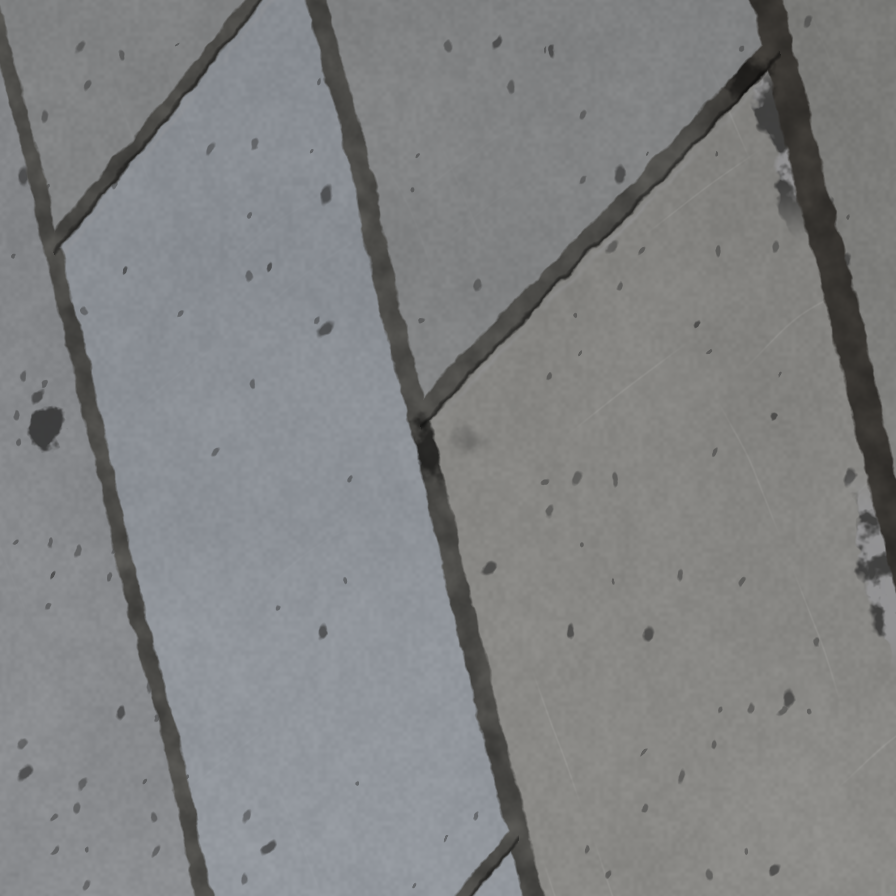
Give the GLSL for this texture, as a Shadertoy shader.

```glsl
// Weathered grey stone slabs in slanted columns, split by rough dark mortar joints.

const float LEAN = 0.24;          // sideways drift of the long joints per unit of height
const float SLAB_PERIOD = 1.28;   // spacing of the cross joints within a column
const float JOINT_POS[3] = float[3](0.231, 0.595, 1.097);
const float JOINT_HALF[3] = float[3](0.0090, 0.0115, 0.0165);
const float CROSS_SLOPE[4] = float[4](1.2, 1.2, 1.03, 1.03);
const float CROSS_OFFSET[4] = float[4](0.98, 0.658, 0.0545, 0.45);
const float CROSS_HALF[4] = float[4](0.009, 0.0085, 0.0115, 0.011);
const vec3 SLAB_TINT[4] = vec3[4](vec3(0.525, 0.533, 0.545), vec3(0.555, 0.573, 0.597),
                                 vec3(0.525, 0.522, 0.510), vec3(0.500, 0.500, 0.490));
const vec3 UPPER_TINT = vec3(0.522, 0.528, 0.532);
const vec3 MORTAR = vec3(0.295, 0.292, 0.280);
const vec3 DEEP_MORTAR = vec3(0.215, 0.205, 0.190);
const vec3 DIRT = vec3(0.19, 0.19, 0.19);
const vec3 FRESH_STONE = vec3(0.58, 0.58, 0.59);

float hash(vec2 p) {
    vec3 q = fract(p.xyx * 0.1031);
    q += dot(q, q.yzx + 33.33);
    return fract((q.x + q.y) * q.z);
}

float noise(vec2 p) {
    vec2 i = floor(p), f = fract(p);
    f = f * f * (3.0 - 2.0 * f);
    return mix(mix(hash(i), hash(i + vec2(1, 0)), f.x),
               mix(hash(i + vec2(0, 1)), hash(i + vec2(1, 1)), f.x), f.y);
}

float fbm(vec2 p) {
    float sum = 0.0, amp = 0.5;
    for (int i = 0; i < 4; i++) {
        sum += amp * noise(p);
        p = mat2(1.6, 1.2, -1.2, 1.6) * p + 7.3;
        amp *= 0.5;
    }
    return sum;
}

vec2 turn(vec2 p, float a) {
    return mat2(cos(a), sin(a), -sin(a), cos(a)) * p;
}

// Soft line of the given half width; d is the distance to its centre
float band(float d, float halfWidth, float soft) {
    return 1.0 - smoothstep(halfWidth - soft, halfWidth + soft, abs(d));
}

// Ragged stain around a centre
float blot(vec2 p, vec2 centre, float radius, float soft) {
    float d = length(p - centre) / radius + 1.6 * (fbm(p * 45.0) - 0.47);
    return 1.0 - smoothstep(1.0 - soft, 1.0, d);
}

// Sparse slanted pits, at most one per grid cell
float pits(vec2 p, float cells, float density, float radius) {
    vec2 g = p * cells, id = floor(g);
    vec2 centre = 0.3 + 0.4 * vec2(hash(id + 3.1), hash(id + 17.3));
    vec2 d = turn(fract(g) - centre, 0.9 * hash(id + 8.6));
    float r = radius * (0.35 + 0.65 * hash(id + 5.1));
    return step(hash(id + 41.7), density) * (1.0 - smoothstep(0.5 * r, r, length(d * vec2(1.0, 0.55))));
}

// Sparse thin scratches along a direction
float scratches(vec2 p, float angle, float density) {
    vec2 g = turn(p, -angle) * vec2(5.0, 16.0), id = floor(g), f = fract(g) - 0.5;
    float bend = 0.25 * (noise(g * vec2(2.0, 0.3)) - 0.5);
    float ends = 1.0 - smoothstep(0.15, 0.48, abs(f.x));
    return step(hash(id + 9.4), density) * ends * band(f.y + bend, 0.015, 0.02);
}

void mainImage(out vec4 fragColor, in vec2 fragCoord) {
    vec2 p = fragCoord / iResolution.xy;
    float soft = max(0.0018, 1.0 / iResolution.y);

    // Ragged edges: a slow wander plus fine crumbling
    vec2 rough = vec2(fbm(p * 55.0), fbm(p * 55.0 + 31.0)) - 0.47;
    vec2 wander = vec2(noise(p * 6.0), noise(p * 6.0 + 19.0)) - 0.5;
    vec2 w = p + 0.009 * rough + 0.007 * wander;

    // Long joints, and the column this point lies in
    float across = w.x + LEAN * w.y;
    int column = 0;
    float mortar = 0.0;
    for (int i = 0; i < 3; i++) {
        float d = (across - JOINT_POS[i]) / sqrt(1.0 + LEAN * LEAN);
        mortar = max(mortar, band(d, JOINT_HALF[i], soft));
        if (d > 0.0) column = i + 1;
    }

    // Slanted cross joint of the column
    float slope = CROSS_SLOPE[column], halfCross = CROSS_HALF[column];
    float along = (w.y - slope * w.x - CROSS_OFFSET[column]) / SLAB_PERIOD;
    float crossDist = (fract(along + 0.5) - 0.5) * SLAB_PERIOD / sqrt(1.0 + slope * slope);
    mortar = max(mortar, band(crossDist, halfCross, soft));

    // Slab face: tint, broad light, mottling and grain
    vec3 color = along > 0.0 ? UPPER_TINT : SLAB_TINT[column];
    color *= mix(1.035, 0.95, p.y);
    color += 0.045 * (fbm(p * 7.0) - 0.47) + 0.035 * (fbm(p * vec2(60.0, 40.0)) - 0.47);
    color += 0.030 * (noise(p * 210.0) - 0.5);

    // Surface wear: scratches, pits and stains
    float warmSlab = column == 2 && along < 0.0 ? 1.0 : 0.25;
    color += 0.035 * warmSlab * (scratches(p, 0.65, 0.16) + scratches(p + 0.3, 1.95, 0.16));
    vec2 pitPos = p + 0.010 * rough;
    float wornSlab = column == 0 ? 0.30 : 0.12;
    float pitting = max(pits(pitPos, 12.0, wornSlab, 0.10), 0.7 * pits(pitPos + 0.37, 27.0, wornSlab, 0.15));
    color = mix(color, DIRT, 0.65 * pitting);
    color = mix(color, DIRT, 0.85 * blot(p, vec2(0.048, 0.520), 0.024, 0.3));
    color = mix(color, DIRT, 0.28 * blot(p, vec2(0.522, 0.507), 0.026, 0.9));

    // Pale rim under the cross joints, chipped edge beside the right joint
    color = mix(color, FRESH_STONE, 0.6 * noise(p * 25.0) * band(crossDist + halfCross + 0.006, 0.002, 0.003));
    float edge = p.x + LEAN * p.y - JOINT_POS[2] + 0.018;
    float chipZone = max(band(p.y - 0.36, 0.09, 0.03), band(p.y - 0.84, 0.08, 0.04));
    float chip = chipZone * band(edge + 0.05 * (fbm(p * 30.0) - 0.47), 0.022, 0.003);
    color = mix(color, mix(DIRT, FRESH_STONE, smoothstep(0.32, 0.5, fbm(p * 38.0 + 5.0))), 0.8 * chip);

    // Mortar: mottled, darker to the right, with a shadowed lower lip
    vec3 fill = mix(MORTAR, DEEP_MORTAR, smoothstep(0.95, 1.08, across));
    fill *= 0.72 + 0.6 * fbm(p * 40.0);
    fill *= 1.0 - 0.4 * band(crossDist + halfCross - 0.002, 0.002, 0.002);
    fill *= 1.0 - 0.5 * max(blot(p, vec2(0.482, 0.500), 0.045, 0.6), blot(p, vec2(0.835, 0.908), 0.030, 0.6));
    color = mix(color, fill, mortar);

    fragColor = vec4(color, 1.0);
}
```
